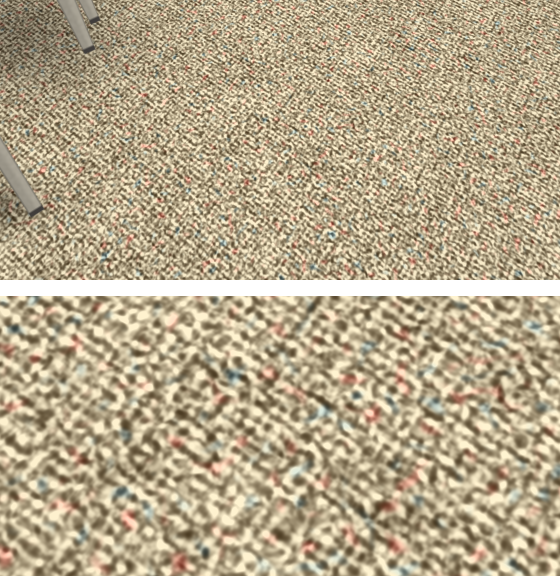
Top: the whole. Bottom: its middle third, enlarged.
This texture is drawn by a Shadertoy shader. Its source:

```glsl
#define HORIZON 3.2
#define LOOP_DENSITY 200.0
#define DEPTH_STRETCH 2.8
#define ROW_ANGLE -0.62
#define LOOP_CONTRAST 0.64
#define FLECK_STRENGTH 0.20
#define YARN_DARK vec3(0.285, 0.225, 0.13)
#define YARN_LIGHT vec3(0.93, 0.88, 0.75)
#define LEG_GRAY vec3(0.60, 0.58, 0.53)
#define FOOT_DARK vec3(0.25, 0.24, 0.23)
#define SAMPLES 2

vec2 hash2(vec2 p) {
    vec3 q = fract(p.xyx * vec3(0.1031, 0.1030, 0.0973));
    q += dot(q, q.yzx + 33.33);
    return fract((q.xx + q.yz) * q.zy);
}

float gradDot(vec2 cell, vec2 offset) {
    return dot(hash2(cell) * 2.0 - 1.0, offset);
}

float gradientNoise(vec2 p) {
    vec2 i = floor(p), f = fract(p);
    vec2 u = f * f * f * (f * (f * 6.0 - 15.0) + 10.0);
    vec2 e = vec2(0.0, 1.0);
    return mix(mix(gradDot(i, f), gradDot(i + e.yx, f - e.yx), u.x),
               mix(gradDot(i + e.xy, f - e.xy), gradDot(i + e.yy, f - e.yy), u.x), u.y);
}

float blob(vec2 p, vec2 center, vec2 radius) {
    vec2 d = (p - center) / radius;
    return exp(-dot(d, d));
}

// Floor plane seen in perspective, x along the rows of loops
vec2 floorPlane(vec2 p) {
    float depth = 1.0 / (HORIZON - p.y);
    vec2 ground = LOOP_DENSITY * depth * vec2(p.x - 1.0, DEPTH_STRETCH);
    float c = cos(ROW_ANGLE), s = sin(ROW_ANGLE);
    return mat2(c, -s, s, c) * ground;
}

// Rounded yarn loops in uneven rows, broken up by two sizes of noise
vec3 carpet(vec2 p) {
    vec2 q = floorPlane(p);
    vec2 warped = q + 0.3 * vec2(gradientNoise(q * 0.6 + 17.0), gradientNoise(q * 0.6 + 41.0));
    vec2 wave = cos(6.28318 * 0.85 * warped);
    float relief = 0.30 * wave.y + 0.17 * wave.x;
    relief += 1.85 * gradientNoise(warped * vec2(0.9, 1.1) + 7.3);
    relief += 1.1 * gradientNoise(warped.yx * 1.75 + 63.7);

    // Flattened crowns and gaps, with patchy mottling
    float tone = 0.635 + LOOP_CONTRAST * relief / sqrt(1.0 + 0.8 * relief * relief);
    tone += 0.24 * gradientNoise(q * vec2(0.22, 0.36)) + 0.14 * gradientNoise(q * 0.08);
    vec3 color = mix(YARN_DARK, YARN_LIGHT, clamp(tone, 0.0, 1.05));

    // Sparse muted red and blue-green flecks
    float hue = gradientNoise(q * 0.5 + 90.0);
    float red = smoothstep(0.12, 0.6, hue);
    float blue = smoothstep(0.15, 0.6, -hue);
    color += FLECK_STRENGTH * red * vec3(0.5, -0.5, -0.3);
    color += FLECK_STRENGTH * blue * vec3(-0.8, -0.2, 0.3);

    // Soft shade below the furniture and a lighter middle
    float shade = 1.0 - 0.34 * blob(p, vec2(0.06, 0.88), vec2(0.36, 0.20));
    shade -= 0.30 * blob(p, vec2(0.0, 0.27), vec2(0.15, 0.09));
    shade += 0.05 * blob(p, vec2(1.15, 0.55), vec2(0.8, 0.6));
    return color * shade;
}

// Tapered metal bar with a dark foot at its lower end
vec3 addLeg(vec3 color, vec2 p, vec2 top, vec2 foot, float topWidth, float footWidth) {
    float len = distance(top, foot);
    vec2 dir = (foot - top) / len;
    float along = dot(p - top, dir) / len;
    float across = dot(p - top, vec2(-dir.y, dir.x));
    float halfWidth = mix(topWidth, footWidth, clamp(along, 0.0, 1.0));
    float edge = max(abs(across) - halfWidth, (along - 1.0) * len);
    float px = 1.0 / iResolution.y;
    float side = across / halfWidth;
    vec3 metal = LEG_GRAY * (1.0 + 0.10 * smoothstep(-0.2, 0.5, side));
    metal *= 1.0 - 0.25 * smoothstep(0.7, 1.0, abs(side));
    metal += 0.03 * gradientNoise(p * 60.0);
    float tip = smoothstep(-0.022, -0.012, (along - 1.0) * len);
    metal = mix(metal, FOOT_DARK, tip);
    return mix(color, metal, smoothstep(px, -px, edge));
}

void mainImage(out vec4 fragColor, in vec2 fragCoord) {
    vec3 color = vec3(0.0);
    for (int j = 0; j < SAMPLES; j++)
    for (int i = 0; i < SAMPLES; i++) {
        vec2 offset = (vec2(i, j) + 0.5) / float(SAMPLES) - 0.5;
        color += carpet((fragCoord + offset) / iResolution.y);
    }
    color /= float(SAMPLES * SAMPLES);

    vec2 p = fragCoord / iResolution.y;
    color = addLeg(color, p, vec2(0.295, 1.02), vec2(0.342, 0.920), 0.024, 0.018);
    color = addLeg(color, p, vec2(0.228, 1.02), vec2(0.322, 0.815), 0.032, 0.021);
    color = addLeg(color, p, vec2(-0.03, 0.50), vec2(0.135, 0.238), 0.033, 0.028);
    fragColor = vec4(clamp(color, 0.0, 1.0), 1.0);
}
```
